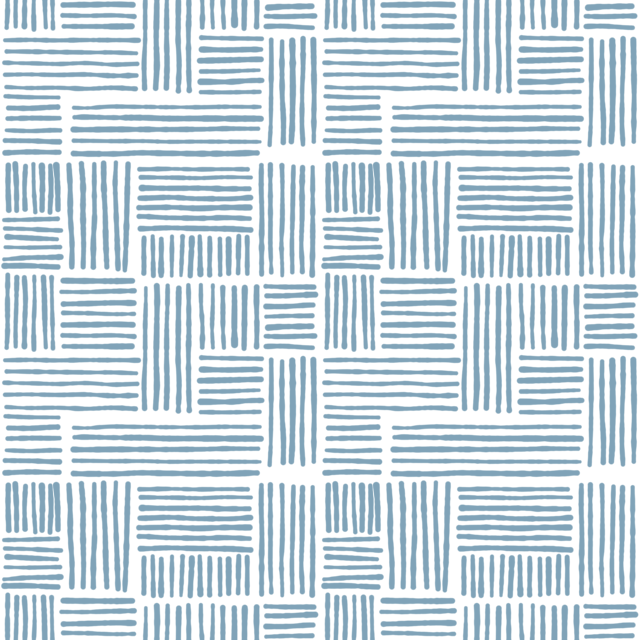
Reproduce this pattern procedurally as a three.js fragment shader.

```glsl
varying vec2 vUv;

const vec3 PAPER = vec3(1.0);
const vec3 INK = vec3(0.50, 0.64, 0.72);
const float REPEATS = 2.0;
const float TILE = 384.0;      // design units along one repeat
const float TILE_TOP = 190.0;  // offset of the first full repeat from the top
const float SOFTNESS = 1.1;    // half width of the smoothed edge
const float FAR = 1000.0;

float hash(vec2 p) {
  vec3 q = fract(p.xyx * 0.1031);
  q += dot(q, q.yzx + 33.33);
  return fract((q.x + q.y) * q.z);
}

// Smooth 1D noise in -1..1, one lane per seed
float wobble(float x, float seed) {
  float i = floor(x);
  float f = x - i;
  f = f * f * (3.0 - 2.0 * f);
  return mix(hash(vec2(i, seed)), hash(vec2(i + 1.0, seed)), f) * 2.0 - 1.0;
}

// Hand-drawn stroke along x, from span.x to span.y, centred on y = 0
float stroke(vec2 p, vec2 span, float tilt, float seed) {
  float thick = mix(2.35, 3.5, hash(vec2(seed, 1.7)));
  float start = span.x + thick + 4.0 * hash(vec2(seed, 2.3));
  float end = span.y - thick - 5.0 * hash(vec2(seed, 3.9));
  float x = clamp(p.x, start, end);
  float t = (x - start) / (end - start) - 0.5;

  float lean = (hash(vec2(seed, 5.1)) - 0.5) * tilt;
  float bend = lean * t + 0.9 * wobble(x / 34.0, seed + 0.37);
  float taper = 1.0 + 0.5 * t * (hash(vec2(seed, 7.7)) - 0.5);
  float rough = 0.4 * wobble(x / 9.0, seed + 0.61)
              + 0.2 * wobble(x / 3.5, seed + 0.83);
  return length(vec2(p.x - x, p.y - bend)) - thick * taper - rough;
}

// Row of strokes along x: span holds their ends, rows the first and last centre
float hatch(vec2 p, vec2 span, vec2 rows, float count, float tilt, float seed) {
  vec2 low = vec2(span.x, rows.x) - 10.0;
  vec2 high = vec2(span.y, rows.y) + 10.0;
  if (any(lessThan(p, low)) || any(greaterThan(p, high))) return FAR;

  float gap = (rows.y - rows.x) / (count - 1.0);
  float nearest = floor((p.y - rows.x) / gap + 0.5);
  float d = FAR;
  for (int k = -1; k <= 1; k++) {
    float i = nearest + float(k);
    if (i < 0.0 || i > count - 1.0) continue;
    float id = seed * 17.0 + i;
    float centre = rows.x + i * gap + 2.2 * (hash(vec2(id, 9.3)) - 0.5);
    d = min(d, stroke(vec2(p.x, p.y - centre), span, tilt, id));
  }
  return d;
}

// Basket of hatched blocks, y pointing down
float basket(vec2 p) {
  vec2 q = p.yx;

  // Horizontal blocks
  float d = hatch(p, vec2(163, 304), vec2(12, 84), 7.0, 2.5, 1.0);
  d = min(d, hatch(p, vec2(2, 76), vec2(74, 130), 6.0, 8.0, 2.0));
  d = min(d, hatch(p, vec2(70, 166), vec2(147, 226), 7.0, 2.5, 3.0));
  d = min(d, hatch(p, vec2(315, 382), vec2(153, 226), 7.0, 4.0, 4.0));
  d = min(d, hatch(p, vec2(2, 169), vec2(243, 299), 5.0, 8.0, 5.0));
  d = min(d, hatch(p, vec2(236, 318), vec2(241, 305), 6.0, 3.0, 6.0));
  d = min(d, hatch(p, vec2(3, 75), vec2(311, 377), 6.0, 3.0, 7.0));
  d = min(d, hatch(p, vec2(83, 317), vec2(322, 377), 5.0, 6.0, 8.0));

  // Vertical blocks
  d = min(d, hatch(q, vec2(3, 68), vec2(10, 70), 7.0, 4.0, 9.0));
  d = min(d, hatch(q, vec2(2, 138), vec2(86, 152), 6.0, 8.0, 10.0));
  d = min(d, hatch(q, vec2(5, 144), vec2(313, 375), 6.0, 4.0, 11.0));
  d = min(d, hatch(q, vec2(90, 145), vec2(172, 297), 12.0, 4.0, 12.0));
  d = min(d, hatch(q, vec2(137, 232), vec2(8, 64), 6.0, 3.5, 13.0));
  d = min(d, hatch(q, vec2(149, 307), vec2(175, 227), 5.0, 4.0, 14.0));
  d = min(d, hatch(q, vec2(149, 232), vec2(241, 308), 6.0, 3.0, 15.0));
  return min(d, hatch(q, vec2(237, 372), vec2(326, 376), 5.0, 4.0, 16.0));
}

void main() {
  vec2 p = vec2(vUv.x, 1.0 - vUv.y) * REPEATS * TILE;
  float d = basket(mod(p - vec2(0.0, TILE_TOP), TILE));
  float ink = 1.0 - smoothstep(-SOFTNESS, SOFTNESS, d);
  gl_FragColor = vec4(mix(PAPER, INK, ink), 1.0);
}
```
